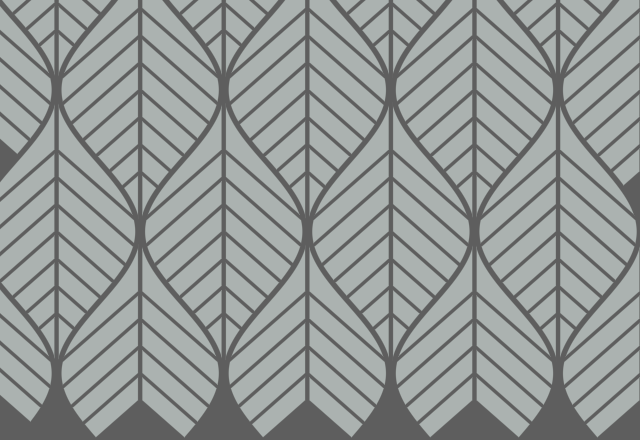
Give the GLSL for this pattern, as a WebGL 2 fragment shader.

```glsl
#version 300 es
precision highp float;
// Interlocking ogee leaves with chevron veins, trimmed along the outer rows.

// All lengths are fractions of the canvas height.
#define PITCH 0.3799
#define ROW_STEP 0.322
#define ORIGIN vec2(0.1286, 0.4735)
#define SWAY 0.2365
#define OUTLINE 0.0061
#define STEM 0.0050
#define VEIN 0.0039
#define VEIN_STEP 0.0619
#define VEIN_SLOPE 0.88
#define LEAF_COLOR vec3(0.67, 0.70, 0.69)
#define LINE_COLOR vec3(0.37, 0.37, 0.37)

uniform vec2 u_resolution;
out vec4 outColor;

const float PI = 3.14159265;

// Lowest vein kept on a leaf; everything beneath it is solid line colour.
float lowestVein(float row, float column) {
    if (row < -1.5) return 99.0;
    bool bottomRow = row < -0.5;
    if (column < -0.5) return bottomRow ? 0.0 : -1.0;
    if (bottomRow) return -1.0;
    return column > 6.5 ? -3.0 : -99.0;
}

// Signed distance to the stem, veins and trimmed part inside one leaf.
float leafLines(vec2 q, float row, float column) {
    float slant = length(vec2(1.0, VEIN_SLOPE));
    float along = q.y + VEIN_SLOPE * abs(q.x);
    float k = clamp(round(along / VEIN_STEP), -3.0, 3.0);
    float vein = abs(along - k * VEIN_STEP) / slant - VEIN;
    float trim = (along - lowestVein(row, column) * VEIN_STEP) / slant - VEIN;
    return min(min(vein, trim), abs(q.x) - STEM);
}

void main() {
    vec2 p = gl_FragCoord.xy / u_resolution.y - ORIGIN;

    // Row strip; alternate rows are shifted by half a pitch.
    float t = p.y / ROW_STEP;
    float row = floor(t);
    float f = t - row;
    float parity = mod(row, 2.0);
    float u = p.x / PITCH - 0.5 * parity;
    float cell = round(u);
    float x = (u - cell) * PITCH;
    float column = 2.0 * cell + parity;

    // Wavy outline between this row's leaf and the one above it.
    float halfWidth = PITCH * (0.25 + SWAY * cos(PI * f));
    float slope = PITCH * SWAY * PI / ROW_STEP * sin(PI * f);
    float gap = abs(x) - halfWidth;
    float d = abs(gap) / length(vec2(1.0, slope)) - OUTLINE;

    // Switch to the neighbouring leaf beyond the outline.
    vec2 q = vec2(x, f * ROW_STEP);
    if (gap > 0.0) {
        float side = x < 0.0 ? -1.0 : 1.0;
        q -= vec2(side * 0.5 * PITCH, ROW_STEP);
        column += side;
        row += 1.0;
    }
    d = min(d, leafLines(q, row, column));

    float blur = 0.75 / u_resolution.y;
    outColor = vec4(mix(LINE_COLOR, LEAF_COLOR, smoothstep(-blur, blur, d)), 1.0);
}
```
